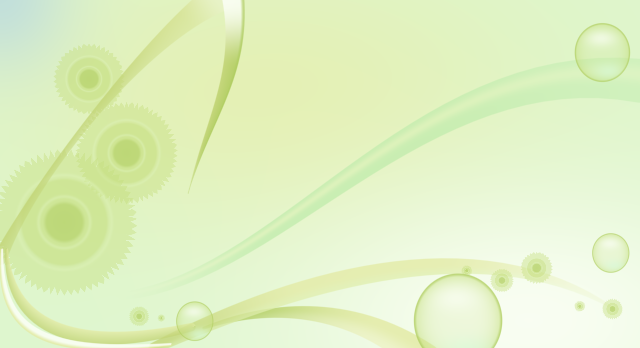
Write a Shadertoy shader that draws this background.

```glsl
// Pale green backdrop with flowing ribbons, jagged blossoms and glass bubbles.
// Ribbons are tapered Bezier strokes shaded across their width; blossoms and
// bubbles are shaded discs. Space is 1.84 wide and 1 high, origin lower left.

const vec2 SPACE = vec2(1.84, 1.0);
const int SEGMENTS = 32;

const vec3 MINT = vec3(0.87, 0.965, 0.81);
const vec3 YELLOW = vec3(0.895, 0.94, 0.70);
const vec3 WHITE = vec3(0.98, 0.995, 0.955);
const vec3 SKY = vec3(0.74, 0.86, 0.87);
const vec3 LEAF = vec3(0.76, 0.925, 0.68);
const vec3 LIME = vec3(0.87, 0.95, 0.73);
const vec3 STRAW = vec3(0.89, 0.92, 0.65);
const vec3 OLIVE = vec3(0.76, 0.83, 0.46);
const vec3 MOSS = vec3(0.67, 0.79, 0.35);
const vec3 PETAL = vec3(0.77, 0.87, 0.49);

float edgeSoft;   // anti-aliasing width in canvas units

float hash(float n) { return fract(sin(n * 12.9898) * 43758.545); }

float glow(vec2 p, vec2 centre, vec2 size) {
    vec2 q = (p - centre) / size;
    return exp(-dot(q, q));
}

float disc(float dist, float radius) {
    return 1.0 - smoothstep(-edgeSoft, edgeSoft, dist - radius);
}

vec2 bezier(vec2 a, vec2 b, vec2 c, vec2 d, float t) {
    float s = 1.0 - t;
    return s * s * s * a + 3.0 * s * t * (s * b + t * c) + t * t * t * d;
}

// Returns position across (-1 to 1), position along (0 to 1) and coverage.
vec3 ribbon(vec2 p, vec2 a, vec2 b, vec2 c, vec2 d, vec3 widths) {
    float best = 1e3, along = 0.0, side = 1.0;
    vec2 from = a;
    for (int i = 0; i < SEGMENTS; i++) {
        vec2 to = bezier(a, b, c, d, float(i + 1) / float(SEGMENTS));
        vec2 e = to - from, q = p - from;
        float h = clamp(dot(q, e) / dot(e, e), 0.0, 1.0);
        float dist = length(q - h * e);
        if (dist < best) {
            best = dist;
            along = (float(i) + h) / float(SEGMENTS);
            side = e.x * q.y - e.y * q.x < 0.0 ? -1.0 : 1.0;
        }
        from = to;
    }
    float s = 1.0 - along;
    float width = max(dot(widths, vec3(s * s, 2.0 * s * along, along * along)), 0.001);
    return vec3(clamp(side * best / width, -1.0, 1.0), along, disc(best, width));
}

vec3 backdrop(vec2 p) {
    vec3 col = mix(MINT, YELLOW, 0.95 * glow(p, vec2(0.78, 0.72), vec2(0.78, 0.42)));
    col = mix(col, WHITE, 0.95 * glow(p, vec2(1.52, 0.08), vec2(0.70, 0.38)));
    return mix(col, SKY, 0.85 * glow(p, vec2(0.0, 1.02), vec2(0.20, 0.22)));
}

// Translucent disc with a toothed outline, rings and a dark heart.
vec3 blossom(vec3 col, vec2 p, vec2 centre, float radius, float teeth) {
    vec2 q = p - centre;
    float r = length(q) / radius, soft = edgeSoft / radius;
    float turn = (atan(q.y, q.x) / 6.28318 + 0.5) * teeth;
    float jag = 0.05 + 0.09 * hash(floor(turn) + teeth);
    float rim = 1.02 - jag * abs(2.0 * fract(turn) - 1.0);
    col = mix(col, PETAL, 0.42 * (1.0 - smoothstep(-soft, soft, r - rim)));
    col = mix(col, PETAL, 0.40 * (1.0 - smoothstep(0.58, 0.63, r)));
    float rings = exp(-pow((r - 0.66) / 0.025, 2.0)) + exp(-pow((r - 0.36) / 0.025, 2.0));
    col = mix(col, LIME, 0.45 * rings);
    return mix(col, MOSS, 0.50 * (1.0 - smoothstep(0.24, 0.31, r)) * (1.0 - 0.4 * r));
}

vec3 bubble(vec3 col, vec2 p, vec2 centre, float radius) {
    vec2 q = (p - centre) / (radius * vec2(0.97, 1.03));
    float r = length(q), inside = disc(r * radius, radius);
    vec3 glass = mix(col, PETAL, 0.18 + 0.45 * pow(min(r, 1.0), 4.0));
    glass = mix(glass, WHITE, 0.65 * glow(q, vec2(-0.05, 0.48), vec2(0.55, 0.28)));
    glass = mix(glass, vec3(0.85, 0.98, 0.86), 0.6 * glow(q, vec2(0.25, -0.65), vec2(0.6, 0.3)));
    glass = mix(glass, MOSS, 0.65 * smoothstep(0.92, 1.0, r));
    return mix(col, glass, inside);
}

void mainImage(out vec4 fragColor, in vec2 fragCoord) {
    vec2 p = fragCoord / iResolution.xy * SPACE;
    edgeSoft = 0.8 / iResolution.y;
    vec3 col = backdrop(p);

    // Blossoms on the left
    col = blossom(col, p, vec2(0.256, 0.773), 0.100, 42.0);
    col = blossom(col, p, vec2(0.364, 0.560), 0.144, 58.0);
    col = blossom(col, p, vec2(0.185, 0.361), 0.206, 66.0);

    // Broad rising wave
    vec3 r = ribbon(p, vec2(0.311, 0.146), vec2(0.789, 0.163), vec2(1.196, 0.856), vec2(1.84, 0.768), vec3(0.012, 0.020, 0.063));
    vec3 tint = mix(LEAF, LIME, 0.85 * exp(-pow((r.x - 0.3) / 0.4, 2.0)));
    tint = mix(tint, MINT, 0.35 * smoothstep(0.6, 1.0, r.y));
    col = mix(col, tint, r.z * 0.8 * smoothstep(0.0, 0.35, r.y));

    // Lower green and straw waves
    r = ribbon(p, vec2(0.586, 0.057), vec2(0.766, 0.124), vec2(1.005, 0.134), vec2(1.22, -0.033), vec3(0.004, 0.015, 0.048));
    tint = mix(mix(MOSS, STRAW, smoothstep(0.1, 0.8, r.y)), WHITE, 0.5 * smoothstep(0.6, -0.9, r.x) * r.y);
    col = mix(col, tint, 0.85 * r.z);
    r = ribbon(p, vec2(0.443, 0.0), vec2(0.813, 0.175), vec2(1.364, 0.368), vec2(1.77, 0.11), vec3(0.016, 0.042, 0.003));
    tint = mix(mix(OLIVE, STRAW, smoothstep(0.0, 0.35, r.y)), LIME, 0.5 * smoothstep(0.2, -1.0, r.x));
    col = mix(col, tint, r.z * 0.8 * (1.0 - 0.8 * smoothstep(0.6, 1.0, r.y)));

    // Loop: long stroke, bottom hook with its pale lip, hanging blade
    r = ribbon(p, vec2(0.634, 1.012), vec2(0.407, 0.88), vec2(0.096, 0.474), vec2(0.0, 0.258), vec3(0.045, -0.012, 0.02));
    tint = mix(OLIVE, STRAW, 0.6 * smoothstep(0.45, 0.1, r.y));
    tint = mix(tint, WHITE, 0.6 * smoothstep(0.15, 0.0, r.y));
    col = mix(col, tint, r.z * (0.65 - 0.15 * r.x));
    r = ribbon(p, vec2(0.019, 0.282), vec2(0.024, 0.043), vec2(0.239, -0.017), vec2(0.55, 0.06), vec3(0.004, 0.030, 0.012));
    col = mix(col, mix(OLIVE, STRAW, 0.5 + 0.5 * r.x), 0.8 * r.z);
    r = ribbon(p, vec2(0.005, 0.282), vec2(-0.005, 0.03), vec2(0.14, -0.02), vec2(0.49, 0.01), vec3(0.004, 0.020, 0.004));
    col = mix(col, mix(STRAW, WHITE, smoothstep(-1.0, 0.2, r.x)), 0.9 * r.z);
    r = ribbon(p, vec2(0.67, 1.01), vec2(0.699, 0.785), vec2(0.60, 0.665), vec2(0.541, 0.445), vec3(0.032, 0.014, 0.0));
    tint = mix(WHITE, mix(OLIVE, MOSS, 0.4 + 0.4 * r.x), smoothstep(0.02, 0.35, r.y));
    tint = mix(tint, MOSS, 0.75 * smoothstep(0.55, 0.9, r.x));
    col = mix(col, tint, r.z * (0.9 - 0.4 * smoothstep(0.75, 1.0, r.y)));

    // Floating seeds: centre and radius
    vec3 seeds[7] = vec3[7](vec3(1.543, 0.230, 0.045), vec3(1.443, 0.194, 0.033), vec3(1.342, 0.222, 0.015),
        vec3(1.667, 0.120, 0.015), vec3(1.761, 0.112, 0.029), vec3(0.400, 0.091, 0.028), vec3(0.464, 0.086, 0.010));
    for (int i = 0; i < 7; i++) col = blossom(col, p, seeds[i].xy, seeds[i].z, 30.0);

    // Glass bubbles: centre and radius
    vec3 bubbles[4] = vec3[4](vec3(1.732, 0.849, 0.082), vec3(1.756, 0.273, 0.055), vec3(0.560, 0.077, 0.055), vec3(1.317, 0.079, 0.131));
    for (int i = 0; i < 4; i++) col = bubble(col, p, bubbles[i].xy, bubbles[i].z);

    fragColor = vec4(col, 1.0);
}
```
